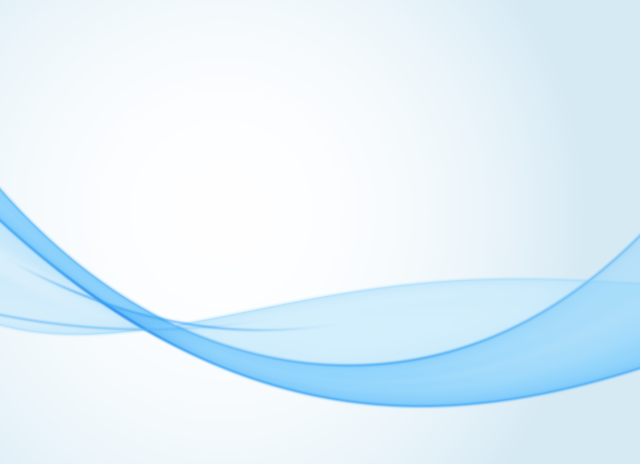
Give the GLSL for this background, as a Shadertoy shader.

```glsl
// Soft blue silk ribbons sweeping under a pale radial glow.
// Each ribbon border is a quartic curve; the spaces between borders are
// tinted as translucent veils with bright rims and stretched-noise streaks.

const vec2  GLOW_CENTER = vec2(0.35, 0.55);
const float GLOW_RADIUS = 0.78;
const float GLOW_POWER  = 2.2;
const vec3  GLOW_COLOR  = vec3(0.996, 0.998, 1.0);
const vec3  OUTER_COLOR = vec3(0.838, 0.918, 0.957);

const vec3  VEIL_PALE   = vec3(0.86, 0.95, 0.99);
const vec3  VEIL_BLUE   = vec3(0.70, 0.88, 0.98);
const vec3  SILK_BLUE   = vec3(0.53, 0.82, 0.99);
const vec3  RIM_BLUE    = vec3(0.22, 0.64, 0.96);
const vec3  FOLD_BLUE   = vec3(0.12, 0.50, 0.90);

const float RIM_WIDTH     = 0.0035;
const float STREAK_AMOUNT = 0.16;

// Border curves: a + b x + c x^2 + d x^3, then the x^4 factor
const vec4 UPPER = vec4(0.5932, -1.5651, 2.0956, -1.2808);
const vec4 LOWER = vec4(0.5251, -1.2676, 1.0251, 0.0382);
const vec4 WING  = vec4(0.2993, -0.3704, 1.9128, -2.2748);
const vec4 FOLD  = vec4(0.4499, -0.7872, 0.96, 0.0);
const vec4 THREAD = vec4(0.3217, -0.276, 0.6, 0.0);
const float UPPER_QUARTIC = 0.65;
const float LOWER_QUARTIC = -0.1147;
const float WING_QUARTIC  = 0.822;

float hash(vec2 p) {
    vec3 q = fract(p.xyx * 0.1031);
    q += dot(q, q.yzx + 33.33);
    return fract((q.x + q.y) * q.z);
}

float noise(vec2 p) {
    vec2 i = floor(p), f = fract(p);
    f = f * f * (3.0 - 2.0 * f);
    return mix(mix(hash(i), hash(i + vec2(1, 0)), f.x),
               mix(hash(i + vec2(0, 1)), hash(i + vec2(1, 1)), f.x), f.y);
}

// Approximate signed distance above a curve, in canvas heights
float above(vec2 uv, vec4 k, float quartic, float aspect) {
    float x = uv.x;
    float height = k.x + x * (k.y + x * (k.z + x * (k.w + x * quartic)));
    float slope = k.y + x * (2.0 * k.z + x * (3.0 * k.w + x * 4.0 * quartic));
    slope /= aspect;
    return (uv.y - height) * inversesqrt(1.0 + slope * slope);
}

float cover(float d, float px) { return smoothstep(-px, px, d); }
float rim(float d, float width) { return exp(-abs(d) / width); }
float line(float d, float width) { return exp(-d * d / (width * width)); }

vec3 background(vec2 uv, float aspect) {
    vec2 p = (uv - GLOW_CENTER) * vec2(aspect, 1.0);
    p.y *= p.y < 0.0 ? 0.88 : 1.0;
    p.x *= p.x < 0.0 ? 0.95 : 1.0;
    float r = clamp(length(p) / GLOW_RADIUS, 0.0, 1.0);
    return mix(GLOW_COLOR, OUTER_COLOR, pow(r, GLOW_POWER));
}

void mainImage(out vec4 fragColor, in vec2 fragCoord) {
    vec2 uv = fragCoord / iResolution.xy;
    float aspect = iResolution.x / iResolution.y;
    float px = 0.75 / iResolution.y;

    float upper = above(uv, UPPER, UPPER_QUARTIC, aspect);
    float lower = above(uv, LOWER, LOWER_QUARTIC, aspect);
    float wing  = above(uv, WING, WING_QUARTIC, aspect);
    float fold  = above(uv, FOLD, 0.0, aspect);
    float thread = above(uv, THREAD, 0.0, aspect);
    float leftSide = 1.0 - smoothstep(0.15, 0.45, uv.x);
    vec3 col = background(uv, aspect);

    // Left veil, hanging between the lower border and the wing
    float leftVeil = cover(wing, px) * cover(-lower, px);
    float leftTint = 0.42 + 0.35 * rim(lower, 0.035) + 0.25 * rim(wing, 0.012);
    leftTint += STREAK_AMOUNT * (noise(vec2(uv.x * 3.0, fold * 45.0)) - 0.5);
    col = mix(col, VEIL_BLUE, leftVeil * leftTint);

    // Right veil, rising above the main ribbon
    float rightVeil = cover(-wing, px) * cover(upper, px);
    float rightTint = 0.22 + 0.38 * rim(wing, 0.03) + 0.18 * rim(upper, 0.03);
    rightTint += STREAK_AMOUNT * (noise(vec2(uv.x * 3.0, wing * 40.0)) - 0.5);
    col = mix(col, mix(VEIL_PALE, VEIL_BLUE, rightTint), rightVeil * 0.9);

    // Main ribbon, paler toward the right and where it leaves the wing
    float ribbon = cover(-upper, px) * cover(lower, px);
    float across = clamp(lower / max(lower - upper, 0.001), 0.0, 1.0);
    float depth = 0.85 - 0.55 * smoothstep(0.5, 0.95, uv.x) * smoothstep(0.0, 0.5, across);
    depth += STREAK_AMOUNT * (noise(vec2(uv.x * 4.0, across * 9.0)) - 0.5);
    float free = cover(wing, px) * smoothstep(0.75, 0.9, uv.x);
    vec3 silk = mix(VEIL_BLUE, SILK_BLUE, depth);
    col = mix(col, silk, ribbon * mix(0.92, 0.62, free));
    col = mix(col, RIM_BLUE, ribbon * (0.28 * rim(lower, 0.016) + 0.16 * rim(upper, 0.010)));

    // Darker overlap where the veils cross
    float overlap = ribbon * cover(-fold, px) * smoothstep(0.10, 0.2, uv.x);
    col = mix(col, RIM_BLUE, overlap * 0.32 * (1.0 - smoothstep(0.2, 0.34, uv.x)));

    // Fine rims and inner threads
    float lowerRim = line(lower, RIM_WIDTH) * mix(0.75, 0.55, uv.x);
    float upperRim = line(upper, RIM_WIDTH) * (0.38 + 0.25 * line(uv.x - 0.62, 0.2));
    col = mix(col, RIM_BLUE, max(lowerRim, upperRim));
    col = mix(col, FOLD_BLUE, 0.5 * line(lower, RIM_WIDTH) * line(uv.x - 0.18, 0.09));
    col = mix(col, SILK_BLUE, 0.3 * line(wing, RIM_WIDTH));
    float foldFade = smoothstep(0.0, 0.15, uv.x) * (1.0 - smoothstep(0.28, 0.55, uv.x));
    col = mix(col, RIM_BLUE, 0.55 * foldFade * line(fold, RIM_WIDTH));
    col = mix(col, RIM_BLUE, 0.38 * leftSide * line(thread, RIM_WIDTH));
    fragColor = vec4(col, 1.0);
}
```
